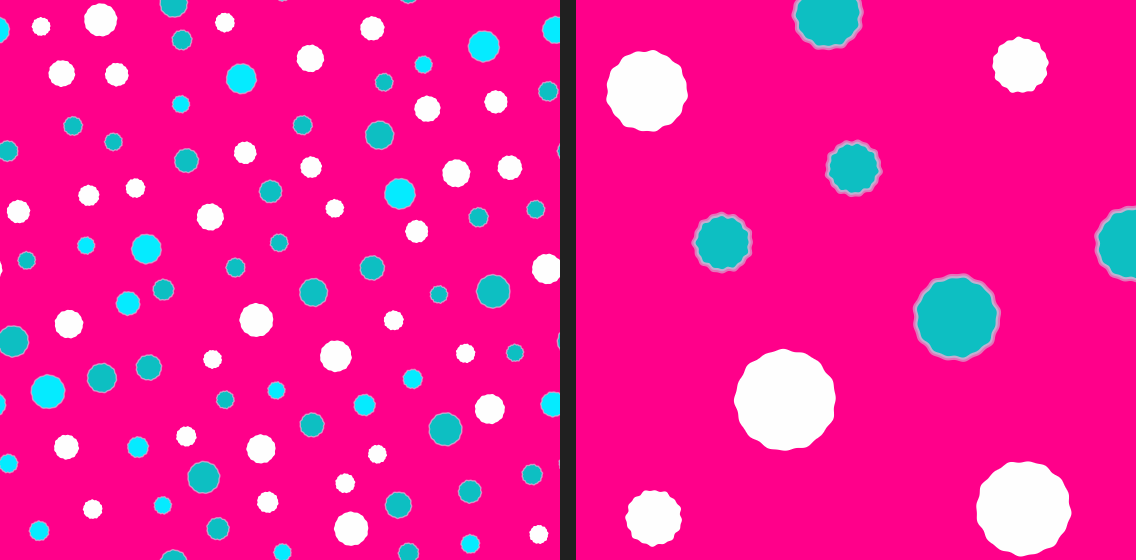
Left: the whole. Right: its middle third, enlarged.
Write a WebGL 2 fragment shader that draws this pattern.

```glsl
#version 300 es
precision highp float;
precision highp int;
// Seamless scatter of white, teal and cyan dots on hot pink.

uniform vec2 u_resolution;
out vec4 fragColor;

const vec3 PINK     = vec3(1.00, 0.00, 0.54);
const vec3 WHITE    = vec3(0.995);
const vec3 TEAL     = vec3(0.05, 0.75, 0.76);
const vec3 CYAN     = vec3(0.02, 0.92, 1.00);
const vec3 BLUSH    = vec3(0.89, 0.46, 0.73);
const vec3 LAVENDER = vec3(0.75, 0.69, 0.82);

// Rotated square lattice; integer columns make it wrap on the unit tile.
const mat2 LATTICE = mat2(9.0, -3.0, 3.0, 9.0);
const int DOT_COUNT = 90;          // determinant of LATTICE
const int WHITE_COUNT = 36;
const int TEAL_COUNT = 34;         // the rest are cyan

const float MIN_RADIUS = 0.0163;
const float MAX_RADIUS = 0.0315;
const float SIZE_SKEW = 2.0;       // higher gives more small dots
const float DOT_GAP = 0.1;         // clear border of a cell, in cells
const float WARP = 0.03;           // bend of the lattice rows
const float RIM_WIDTH = 0.0013;    // width of each of the two rim bands
const float ROUGHNESS = 0.0004;    // wobble of the dot outline
const float TAU = 6.283185;
const float GOLDEN = 0.618034;

// Integer hash of a dot and a channel, from 0 to 1.
float hash(int id, int channel) {
    uint h = uint(id * 8 + channel + 1);
    h = (h ^ (h >> 16)) * 0x7feb352du;
    h = (h ^ (h >> 15)) * 0x846ca68bu;
    h ^= h >> 16;
    return float(h & 0xffffu) / 65536.0;
}

// Number from 0 to 89 that repeats with the tile.
int dotId(ivec2 cell) {
    int a = (3 * cell.x - cell.y + 300) % 30;
    int b = (cell.x + 3 * cell.y + 300) % 30;
    return a + 30 * (b / 10);
}

vec2 latticeToCanvas(vec2 q) {
    return q * LATTICE / float(DOT_COUNT);
}

// Sizes spread evenly over the dots, skewed towards small.
float dotRadius(int id) {
    float size = fract(float(id) * GOLDEN + 0.37);
    return mix(MIN_RADIUS, MAX_RADIUS, pow(size, SIZE_SKEW));
}

vec2 dotCenter(ivec2 cell, int id, float radius) {
    float reach = 0.5 - DOT_GAP - radius * sqrt(float(DOT_COUNT));
    vec2 jitter = (vec2(hash(id, 0), hash(id, 1)) * 2.0 - 1.0) * reach;
    vec2 middle = vec2(cell) + 0.5;
    vec2 bend = sin(TAU * latticeToCanvas(middle).yx + vec2(0.8, 2.9));
    return latticeToCanvas(middle + jitter) + WARP * bend;
}

// Ranking the hashes gives each colour its exact number of dots.
vec3 dotColor(int id, out bool rimmed) {
    float key = hash(id, 2);
    int rank = 0;
    for (int i = 0; i < DOT_COUNT; i++) {
        if (hash(i, 2) < key) rank++;
    }
    rimmed = rank >= WHITE_COUNT;
    if (!rimmed) return WHITE;
    return rank < WHITE_COUNT + TEAL_COUNT ? TEAL : CYAN;
}

void main() {
    float scale = min(u_resolution.x, u_resolution.y);
    vec2 p = gl_FragCoord.xy / scale;
    float pixel = 1.0 / scale;

    // Nearest dot among the neighbouring cells.
    ivec2 home = ivec2(floor(LATTICE * p));
    float dist = 1.0;
    vec2 offset = vec2(1.0, 0.0);
    int nearest = 0;
    for (int y = -1; y <= 1; y++) {
        for (int x = -1; x <= 1; x++) {
            ivec2 cell = home + ivec2(x, y);
            int id = dotId(cell);
            float radius = dotRadius(id);
            vec2 toPixel = p - dotCenter(cell, id, radius);
            float d = length(toPixel) - radius;
            if (d < dist) {
                dist = d;
                offset = toPixel;
                nearest = id;
            }
        }
    }

    vec3 color = PINK;
    if (dist < 2.0 * ROUGHNESS + pixel) {
        // Slightly uneven outline.
        float angle = atan(offset.y, offset.x + 1e-6);
        float phase = TAU * hash(nearest, 3);
        dist += ROUGHNESS * (sin(9.0 * angle + phase) + sin(16.0 * angle - phase));

        // Fill, with two pale rim bands on the coloured dots.
        bool rimmed;
        vec3 fill = dotColor(nearest, rimmed);
        vec3 cover = clamp(0.5 - (dist + RIM_WIDTH * vec3(0.0, 1.0, 2.0)) / pixel, 0.0, 1.0);
        color = mix(PINK, rimmed ? BLUSH : fill, cover.x);
        color = mix(color, rimmed ? LAVENDER : fill, cover.y);
        color = mix(color, fill, cover.z);
    }
    fragColor = vec4(color, 1.0);
}
```
